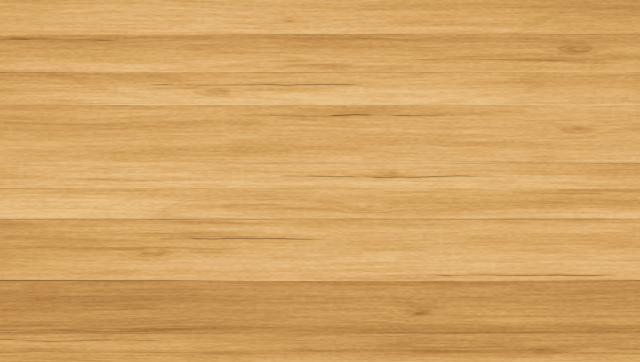
Reproduce this texture procedurally as a Shadertoy shader.

```glsl
const int BOARDS = 9;
const int CRACKS = 7;
const vec3 DARK_WOOD = vec3(0.69, 0.485, 0.255);
const vec3 MID_WOOD = vec3(0.835, 0.64, 0.375);
const vec3 PALE_WOOD = vec3(0.915, 0.755, 0.53);
const vec3 CRACK_BROWN = vec3(0.38, 0.24, 0.11);

// Lower edge and base tone of each board, from the bottom up
const float EDGES[BOARDS] = float[](0.0, 0.08, 0.225, 0.395, 0.48, 0.55, 0.71, 0.80, 0.905);
const float TONES[BOARDS] = float[](0.45, 0.25, 0.56, 0.73, 0.69, 0.60, 0.67, 0.57, 0.64);

float hash(vec2 p) {
    vec3 q = fract(p.xyx * 0.1031);
    q += dot(q, q.yzx + 33.33);
    return fract((q.x + q.y) * q.z);
}

float noise(vec2 p) {
    vec2 cell = floor(p), f = fract(p);
    f = f * f * (3.0 - 2.0 * f);
    float low = mix(hash(cell), hash(cell + vec2(1, 0)), f.x);
    float high = mix(hash(cell + vec2(0, 1)), hash(cell + vec2(1, 1)), f.x);
    return mix(low, high, f.y);
}

float fbm(vec2 p) {
    float sum = 0.0, amplitude = 0.5;
    for (int i = 0; i < 4; i++) {
        sum += amplitude * noise(p);
        p = p * vec2(1.9, 2.1) + 17.3;
        amplitude *= 0.5;
    }
    return sum / 0.9375;
}

float lineMask(float dist, float halfWidth, float pixel) {
    return 1.0 - smoothstep(halfWidth - pixel, halfWidth + pixel, abs(dist));
}

vec3 woodColor(float tone) {
    vec3 lower = mix(DARK_WOOD, MID_WOOD, clamp(tone / 0.55, -0.4, 1.0));
    return mix(lower, PALE_WOOD, clamp((tone - 0.55) / 0.45, 0.0, 1.0));
}

// Falloff around an elongated knot
float knotPull(vec2 p, vec2 center, vec2 size) {
    vec2 d = (p - center) / size;
    return exp(-dot(d, d));
}

// Thin growth lines along the contours of a stretched field
float growthLines(vec2 p, float field, float seed) {
    float level = 6.0 * noise(vec2(p.x * 0.8 + seed, field * 0.35)) + field * 0.5;
    float ridge = 1.0 - abs(2.0 * fract(level) - 1.0);
    float figure = smoothstep(0.4, 0.75, noise(p * vec2(1.5, 9.0) + seed));
    return smoothstep(0.7, 1.0, ridge) * figure;
}

// Grain around zero; a knot bends its contours into closed eyes
float grainTone(vec2 p, float seed, float pull) {
    float bend = 1.2 * fbm(vec2(p.x * 1.8, p.y * 7.0) + seed);
    float field = p.y * 38.0 + bend + pull * 1.6;
    float broad = fbm(vec2(p.x * 0.8 + seed, field * 0.35)) - 0.5;
    float streaks = fbm(vec2(p.x * 1.3 - seed, field * 2.2)) - 0.5;
    float hairs = noise(vec2(p.x * 11.0 + seed, p.y * 250.0 + bend * 4.0)) - 0.5;
    float speckle = noise(p * vec2(90.0, 290.0) + seed) - 0.5;
    float lines = growthLines(p, field, seed);
    return 0.72 * broad + 0.32 * streaks + 0.22 * hairs + 0.19 * speckle - 0.10 * lines;
}

// Sparse long dark mineral streaks with frayed edges
float mineralStreak(vec2 p, float seed) {
    float drift = 0.9 * noise(vec2(p.x * 3.0, seed));
    float ridge = noise(vec2(p.x * 1.2 + seed, p.y * 50.0 + drift));
    float fray = noise(vec2(p.x * 8.0, p.y * 230.0) + seed);
    return smoothstep(0.74, 0.95, ridge) * smoothstep(0.2, 0.8, fray);
}

// x: thin split, y: soft stain around it
vec2 crackMask(vec2 p, vec2 center, float halfLength, float seed, float pixel) {
    float along = (p.x - center.x) / halfLength;
    float taper = max(0.0, 1.0 - along * along);
    float wander = 0.012 * (fbm(vec2(p.x * 7.0, seed)) - 0.5);
    float dist = p.y - center.y - wander;
    float breaks = mix(0.25, 1.0, smoothstep(0.3, 0.7, noise(vec2(p.x * 18.0, seed + 5.0))));
    float split = lineMask(dist, 0.0011, pixel) * breaks * smoothstep(0.0, 0.4, taper);
    return vec2(split, taper * exp(-dist * dist / 0.00008));
}

void mainImage(out vec4 fragColor, in vec2 fragCoord) {
    vec2 p = fragCoord / iResolution.y;
    float aspect = iResolution.x / iResolution.y;
    float pixel = 1.0 / iResolution.y;

    // Boards and the seams between them
    float tone = TONES[0], seam = 0.0, glint = 0.0;
    int board = 0;
    for (int i = 1; i < BOARDS; i++) {
        float dist = p.y - EDGES[i];
        float contrast = abs(TONES[i] - TONES[i - 1]);
        float wear = noise(vec2(p.x * 2.5 + 4.0, float(i) * 7.0));
        float mask = lineMask(dist, 0.0011, pixel);
        tone = mix(tone, TONES[i], smoothstep(-pixel, pixel, dist));
        seam += mask * smoothstep(0.25, 0.9, wear) * 2.4 * contrast;
        glint += mask * smoothstep(0.55, 0.2, wear) * 0.25;
        if (dist > 0.0) board = i;
    }
    float bottom = EDGES[board];
    float top = board + 1 < BOARDS ? EDGES[board + 1] : 1.0;
    float height = top - bottom;
    tone -= 0.20 * ((p.y - bottom) / height - 0.5);

    // One small knot per board, with its heart darkened
    float seed = float(board) * 13.7;
    vec2 knot = vec2(aspect * (0.05 + 0.9 * hash(vec2(seed, 2.0))), bottom + height * mix(0.35, 0.65, hash(vec2(seed, 8.0))));
    float pull = knotPull(p, knot, vec2(0.06, 0.15 * height));
    float heart = knotPull(p, knot, vec2(0.04, 0.010));
    tone += grainTone(p, seed, pull);
    tone -= 0.5 * heart * noise(p * vec2(45.0, 170.0)) + 0.03 * pull;
    tone -= 0.28 * mineralStreak(p, seed);

    // Scattered splits and their stains
    float split = 0.0;
    for (int i = 0; i < CRACKS; i++) {
        float id = float(i) * 3.1 + 1.0;
        vec2 center = vec2(aspect * hash(vec2(id, 4.0)), (float(i) + 0.2 + 0.6 * hash(vec2(id, 9.0))) / float(CRACKS));
        vec2 crack = crackMask(p, center, mix(0.18, 0.38, hash(vec2(id, 6.0))), id, pixel);
        split = max(split, crack.x * mix(0.4, 0.8, hash(vec2(id, 11.0))));
        tone -= 0.26 * crack.y * noise(p * vec2(6.0, 110.0) + id);
    }

    // Even light, fading slightly toward the corners
    vec2 fromCenter = fragCoord / iResolution.xy - 0.5;
    tone += 0.07 - 0.26 * dot(fromCenter, fromCenter);
    vec3 color = woodColor(tone + glint);
    color = mix(color, CRACK_BROWN, clamp(max(split, seam), 0.0, 0.7));
    fragColor = vec4(color, 1.0);
}
```
